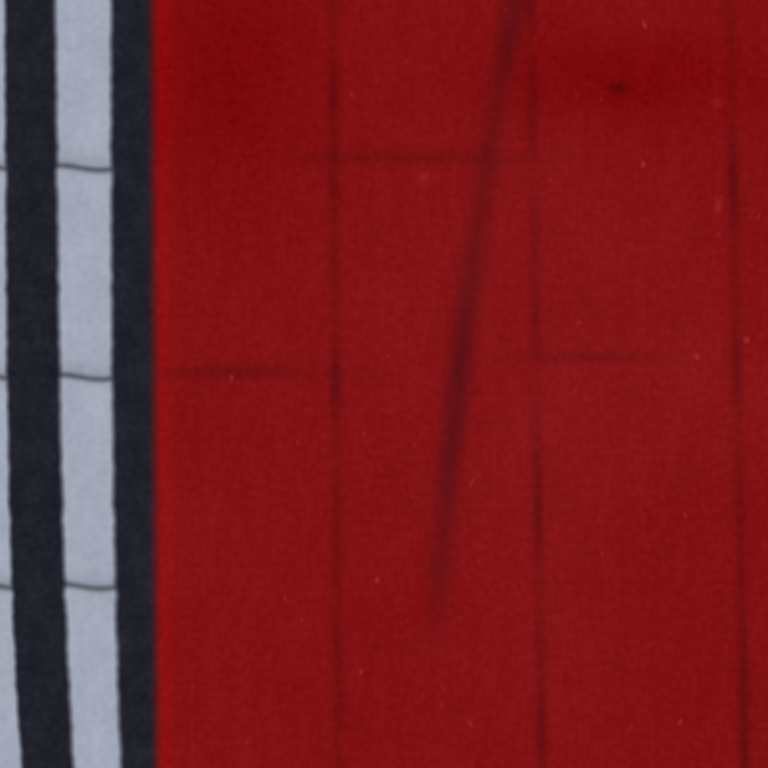
Reproduce this texture procedurally as a Shadertoy shader.

```glsl
vec2 hashGradient(vec2 cell) {
    vec3 p = fract(cell.xyx * vec3(0.1031, 0.1030, 0.0973));
    p += dot(p, p.yzx + 33.33);
    return fract((p.xx + p.yz) * p.zy) * 2.0 - 1.0;
}

float gradientNoise(vec2 p) {
    vec2 i = floor(p), f = fract(p);
    vec2 u = f * f * f * (f * (f * 6.0 - 15.0) + 10.0);
    float a = dot(hashGradient(i), f);
    float b = dot(hashGradient(i + vec2(1, 0)), f - vec2(1, 0));
    float c = dot(hashGradient(i + vec2(0, 1)), f - vec2(0, 1));
    float d = dot(hashGradient(i + vec2(1, 1)), f - vec2(1, 1));
    return mix(mix(a, b, u.x), mix(c, d, u.x), u.y);
}

float fbm(vec2 p) {
    float sum = 0.0, amplitude = 0.6;
    for (int i = 0; i < 4; i++) {
        sum += amplitude * gradientNoise(p);
        p = p * 2.03 + 17.3;
        amplitude *= 0.55;
    }
    return sum;
}

float bump(float offset, float width) {
    return exp(-offset * offset / (width * width));
}

float softSpot(vec2 offset, vec2 size) {
    offset /= size;
    return exp(-dot(offset, offset));
}

vec3 redCloth(vec2 p) {
    float depth = 1.0 - p.y;
    vec3 color = vec3(0.505, 0.068, 0.074);

    // Broad fading and saturated patches
    color += vec3(0.025, 0.022, 0.022) * fbm(p * 5.0);
    color -= vec3(0.025, 0.035, 0.035) * softSpot(p - vec2(0.27, 0.90), vec2(0.16, 0.13));
    color -= vec3(0.025, 0.038, 0.035) * softSpot(p - vec2(0.86, 0.90), vec2(0.22, 0.06));
    color += vec3(0.012, 0.014, 0.016) * softSpot(p - vec2(0.72, 0.50), vec2(0.28, 0.32));
    color.r += 0.05 * bump(p.x - 0.212, 0.014);

    // Woven grain
    float grain = gradientNoise(p * vec2(150, 85)) + gradientNoise(p * vec2(70, 130) + 9.0);
    color += vec3(0.026, 0.015, 0.016) * grain;
    color += vec3(0.022, 0.010, 0.012) * fbm(p * vec2(45, 9));
    color += vec3(0.018, 0.008, 0.010) * fbm(p * 28.0);

    // Slanted shadow fold
    float foldX = 0.671 - 0.19 * depth + 0.08 * depth * depth + 0.004 * gradientNoise(vec2(depth * 14.0, 2.0));
    float foldStrength = 0.30 + 0.30 * bump(depth - 0.50, 0.15) + 0.24 * bump(depth - 0.03, 0.07);
    foldStrength *= 1.0 - smoothstep(0.74, 0.88, depth);
    foldStrength *= 1.0 + 0.6 * fbm(p * vec2(30, 22));
    color = mix(color, vec3(0.27, 0.06, 0.08), foldStrength * bump(p.x - foldX, 0.016));

    // Three faint vertical creases
    for (int i = 0; i < 3; i++) {
        float k = float(i);
        float creaseX = 0.433 + 0.2585 * k + depth * (0.008 + 0.006 * k);
        float wear = 0.12 + 0.22 * gradientNoise(vec2(k * 7.3, p.y * 11.0));
        color *= 1.0 - max(wear, 0.02) * bump(p.x - creaseX, 0.008);
    }

    // Short cross creases and a dark stain
    float cross = 0.13 * softSpot(p - vec2(0.30, 0.515), vec2(0.11, 0.010));
    cross += 0.12 * softSpot(p - vec2(0.77, 0.535), vec2(0.09, 0.007));
    cross += 0.10 * softSpot(p - vec2(0.54, 0.795), vec2(0.16, 0.010));
    cross += 0.26 * softSpot(p - vec2(0.805, 0.885), vec2(0.013, 0.009));
    color *= 1.0 - cross;

    // Sparse pale lint
    float lint = smoothstep(0.43, 0.65, gradientNoise(p * vec2(58, 44) + 4.0));
    lint += 0.9 * softSpot(p - vec2(0.935, 0.733), vec2(0.005, 0.010));
    lint += 0.6 * softSpot(p - vec2(0.934, 0.868), vec2(0.007));
    lint += 0.5 * softSpot(p - vec2(0.552, 0.769), vec2(0.010, 0.006));
    return color + vec3(0.09, 0.07, 0.07) * lint;
}

vec3 paleBand(vec2 p) {
    vec3 color = vec3(0.635, 0.660, 0.720) + 0.05 * fbm(p * vec2(28, 20));
    color += 0.03 * gradientNoise(p * 100.0);
    // Evenly spaced seams
    float seamY = p.y - 0.509 + 0.003 * sin(p.x * 60.0);
    float seam = (fract(seamY / 0.2725 + 0.5) - 0.5) * 0.2725;
    color *= 1.0 - 0.38 * bump(seam, 0.0045);
    return color * (1.0 - 0.06 * bump(seam - 0.006, 0.012));
}

void mainImage(out vec4 fragColor, in vec2 fragCoord) {
    vec2 p = fragCoord / iResolution.xy;
    float depth = 1.0 - p.y;
    float bend = depth * depth * depth;
    float wobble = 0.003 * gradientNoise(vec2(p.y * 24.0, 3.0)) + 0.002 * gradientNoise(vec2(p.y * 60.0, 8.0));

    // Dark stripes bow gently to the right near the bottom
    float x = p.x + wobble;
    float firstLeft = smoothstep(-0.005, 0.005, x - 0.0065 - 0.004 * depth - 0.018 * bend * depth);
    float firstRight = smoothstep(-0.006, 0.006, p.x - wobble - 0.072 - 0.010 * depth - 0.014 * bend * depth);
    float secondLeft = smoothstep(-0.006, 0.006, x - 0.145 - 0.0125 * bend);
    float clothEdge = smoothstep(-0.011, 0.011, p.x - 0.5 * wobble - 0.197 - 0.006 * depth);

    vec3 darkBand = vec3(0.125, 0.130, 0.165) + 0.05 * fbm(p * vec2(35, 28));
    darkBand += 0.025 * gradientNoise(p * 110.0);
    float darkMask = firstLeft * (1.0 - firstRight) + secondLeft;

    vec3 color = mix(paleBand(p), darkBand, clamp(darkMask, 0.0, 1.0));
    color = mix(color, redCloth(p), clothEdge);
    fragColor = vec4(clamp(color, 0.0, 1.0), 1.0);
}
```
